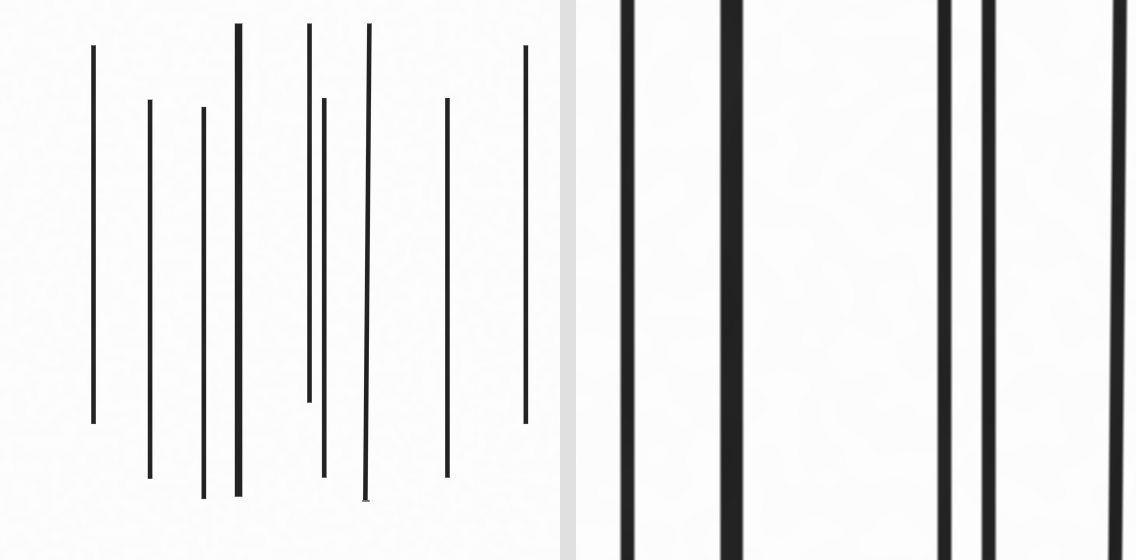
Left, the full canvas; right, a detail of the centre.
Reproduce this pattern procedurally as a three.js fragment shader.

```glsl
varying vec2 vUv;

const vec3 PAPER = vec3(0.990);
const vec3 INK = vec3(0.135);
const float SOFTNESS = 0.0013;
const float THIN = 0.0041;
const float THICK = 0.0067;

vec2 hashGradient(vec2 cell) {
  float angle = 6.2832 * fract(sin(dot(cell, vec2(127.1, 311.7))) * 43758.5);
  return vec2(cos(angle), sin(angle));
}

float gradientNoise(vec2 p) {
  vec2 i = floor(p);
  vec2 f = fract(p);
  vec2 u = f * f * f * (f * (f * 6.0 - 15.0) + 10.0);
  vec2 e = vec2(0.0, 1.0);
  float a = dot(hashGradient(i), f);
  float b = dot(hashGradient(i + e.yx), f - e.yx);
  float c = dot(hashGradient(i + e.xy), f - e.xy);
  float d = dot(hashGradient(i + e.yy), f - e.yy);
  return mix(mix(a, b, u.x), mix(c, d, u.x), u.y);
}

float boxDistance(vec2 p, vec2 halfSize) {
  vec2 d = abs(p) - halfSize;
  return length(max(d, 0.0)) + min(max(d.x, d.y), 0.0);
}

// Soft upright bar; lean is the sideways shift from foot to head
float barMask(vec2 p, float x, float foot, float head, float halfWidth, float lean) {
  vec2 q = p - vec2(x, 0.5 * (foot + head));
  q.x -= lean * q.y / (head - foot);
  float d = boxDistance(q, vec2(halfWidth, 0.5 * (head - foot)));
  return 1.0 - smoothstep(-SOFTNESS, SOFTNESS, d);
}

// Nine bars: centre, foot and head of each, left to right
float barsMask(vec2 p) {
  mat3 centres = mat3(0.167, 0.268, 0.364, 0.426, 0.5527, 0.579, 0.656, 0.799, 0.939);
  mat3 feet = mat3(0.243, 0.145, 0.109, 0.113, 0.281, 0.147, 0.106, 0.147, 0.243);
  mat3 heads = mat3(0.919, 0.822, 0.809, 0.958, 0.958, 0.825, 0.958, 0.825, 0.919);
  float mask = 0.0;
  for (int i = 0; i < 3; i++) {
    for (int j = 0; j < 3; j++) {
      int index = i * 3 + j;
      float halfWidth = index == 3 ? THICK : THIN;
      float lean = index == 6 ? 0.0072 : 0.0;
      mask = max(mask, barMask(p, centres[i][j], feet[i][j], heads[i][j], halfWidth, lean));
    }
  }
  return mask;
}

void main() {
  // Near-white ground with a faint mottle
  vec3 color = PAPER + 0.004 * gradientNoise(vUv * 45.0);

  // Bars, with a small grey foot under the leaning one
  float footMark = 0.7 * barMask(vUv, 0.6535, 0.1040, 0.1070, 0.0065, 0.0);
  vec3 ink = INK + 0.02 * gradientNoise(vUv * vec2(30.0, 12.0));
  color = mix(color, ink, max(barsMask(vUv), footMark));

  gl_FragColor = vec4(color, 1.0);
}
```
